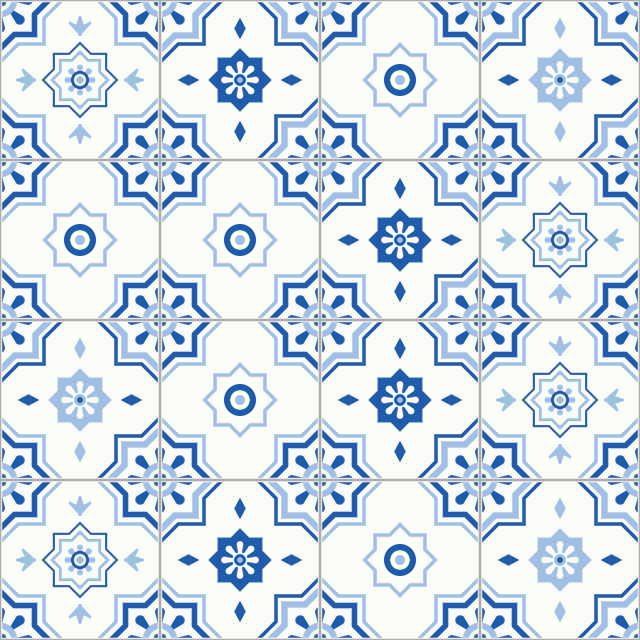
Reproduce this pattern procedurally as a WebGL 1 fragment shader.

```glsl
precision highp float;
// Four by four blue and white glazed tiles with star centres, star-shaped corners and grey grout.

uniform vec2 u_resolution;

const float TILES = 4.0;
const float PI = 3.14159265;
const vec3 GLAZE = vec3(0.98, 0.99, 0.973);
const vec3 LIGHT = vec3(0.63, 0.75, 0.89);
const vec3 DARK = vec3(0.13, 0.355, 0.67);
const vec3 GROUT = vec3(0.68, 0.67, 0.67);

// Eight-pointed star: union of a square and the same square turned by 45 degrees.
float star(vec2 p, float halfSide) {
  p = abs(p);
  return min(max(p.x, p.y), (p.x + p.y) * 0.70711) - halfSide;
}

// Star outline; halfSide measures its outer edge.
float starLine(vec2 p, float halfSide, float width) {
  return abs(star(p, halfSide - 0.5 * width)) - 0.5 * width;
}

float disc(vec2 p, float radius) {
  return length(p) - radius;
}

float ring(vec2 p, float outer, float inner) {
  return abs(length(p) - 0.5 * (outer + inner)) - 0.5 * (outer - inner);
}

// Stroke from a to b whose radius changes from ra to rb.
float taper(vec2 p, vec2 a, vec2 b, float ra, float rb) {
  vec2 d = b - a;
  float t = clamp(dot(p - a, d) / dot(d, d), 0.0, 1.0);
  return length(p - a - d * t) - mix(ra, rb, t);
}

// Eight petals that widen outwards between two radii.
float flower(vec2 p, float inner, float outer, float width) {
  float sector = PI / 4.0;
  float angle = mod(atan(p.y, p.x) + 0.5 * sector, sector) - 0.5 * sector;
  vec2 q = length(p) * vec2(cos(angle), sin(angle));
  return taper(q, vec2(inner, 0.0), vec2(outer - width, 0.0), 0.4 * width, width);
}

// The x axis of q points away from the tile centre.
float diamond(vec2 q) {
  vec2 size = vec2(0.068, 0.036);
  q = abs(q - vec2(0.322, 0.0));
  return (q.x * size.y + q.y * size.x - size.x * size.y) / length(size);
}

float tulip(vec2 q) {
  q.y = abs(q.y);
  float middle = taper(q, vec2(0.32, 0.0), vec2(0.395, 0.0), 0.031, 0.008);
  float side = taper(q, vec2(0.318, 0.012), vec2(0.358, 0.065), 0.021, 0.007);
  float base = taper(q, vec2(0.287, 0.0), vec2(0.32, 0.0), 0.012, 0.018);
  return min(middle, min(side, base));
}

vec3 paint(vec3 base, vec3 ink, float d, float pixel) {
  return mix(base, ink, clamp(0.5 - d / pixel, 0.0, 1.0));
}

// Design number 0 to 3; the two middle rows run backwards.
float designAt(vec2 cell) {
  bool middleRow = abs(cell.y - 1.5) < 1.0;
  float design = middleRow ? 3.0 - cell.x : cell.x;
  return (cell.x < 0.5 && abs(cell.y - 2.0) < 0.5) ? 2.0 : design;
}

vec3 drawCorner(vec3 color, vec2 p, bool swapped, float pixel) {
  color = paint(color, swapped ? DARK : LIGHT, starLine(p, 0.286, 0.022), pixel);
  float band = swapped ? starLine(p, 0.242, 0.04) : starLine(p, 0.233, 0.035);
  color = paint(color, swapped ? LIGHT : DARK, band, pixel);
  color = paint(color, DARK, flower(p, 0.1, 0.205, 0.031), pixel);
  color = paint(color, LIGHT, ring(p, 0.108, 0.069), pixel);
  return paint(color, DARK, disc(p, 0.043), pixel);
}

vec3 drawCentre(vec3 color, vec2 p, float design, float pixel) {
  bool sideways = abs(p.x) > abs(p.y);
  vec2 outward = sideways ? abs(p) : abs(p.yx);
  if (design < 0.5) { // nested stars with tulips
    color = paint(color, DARK, starLine(p, 0.17, 0.013), pixel);
    color = paint(color, LIGHT, starLine(p, 0.132, 0.018), pixel);
    color = paint(color, LIGHT, flower(p, 0.045, 0.096, 0.019), pixel);
    color = paint(color, LIGHT, tulip(outward), pixel);
    color = paint(color, GLAZE, disc(p, 0.057), pixel);
    color = paint(color, DARK, ring(p, 0.057, 0.038), pixel);
    return paint(color, LIGHT, disc(p, 0.023), pixel);
  }
  if (abs(design - 2.0) < 0.5) { // open star with a target
    color = paint(color, LIGHT, starLine(p, 0.167, 0.022), pixel);
    color = paint(color, DARK, ring(p, 0.1, 0.061), pixel);
    return paint(color, LIGHT, disc(p, 0.031), pixel);
  }
  // Solid star with a white flower and four diamonds.
  bool pale = design > 2.5;
  vec3 ink = pale ? LIGHT : DARK;
  color = paint(color, ink, star(p, 0.14), pixel);
  color = paint(color, GLAZE, flower(p, 0.03, 0.118, 0.021), pixel);
  color = paint(color, GLAZE, disc(p, 0.048), pixel);
  color = paint(color, ink, disc(p, 0.037), pixel);
  color = paint(color, pale ? DARK : LIGHT, disc(p, 0.018), pixel);
  return paint(color, (pale && !sideways) ? LIGHT : DARK, diamond(outward), pixel);
}

void main() {
  vec2 grid = gl_FragCoord.xy / u_resolution * TILES;
  float pixel = TILES / min(u_resolution.x, u_resolution.y);
  vec2 p = fract(grid) - 0.5;
  float design = designAt(floor(grid));
  bool swapped = mod(design, 2.0) > 0.5 && max(p.x, p.y) > 0.0;

  vec3 motif = drawCorner(GLAZE, 0.5 - abs(p), swapped, pixel);
  motif = drawCentre(motif, p, design, pixel);

  // Bare glaze rim, then the grout joint.
  float edge = 0.5 - max(abs(p.x), abs(p.y));
  vec3 color = paint(motif, GLAZE, edge - 0.014, pixel);
  color = paint(color, GROUT, edge - 0.008, pixel);
  gl_FragColor = vec4(color, 1.0);
}
```
